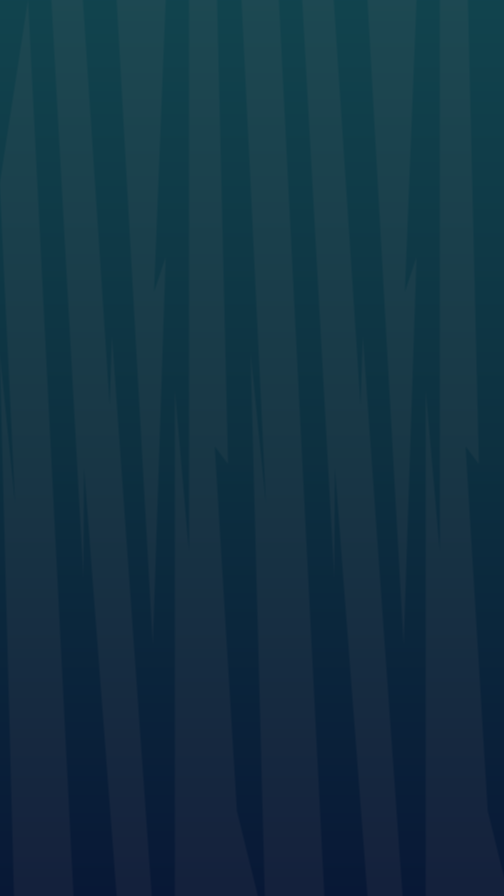
Reproduce this background procedurally as a Shadertoy shader.

```glsl
// A dim underwater forest: pale, splintered trunks over a teal-to-navy gradient.
// Each trunk is the signed span between two jagged edges; edges are chains of
// straight runs that may turn back upward, and the group of trunks repeats.

const vec3 TOP_TEAL    = vec3(0.068, 0.264, 0.304);
const vec3 MIDDLE_BLUE = vec3(0.050, 0.190, 0.252);
const vec3 BOTTOM_NAVY = vec3(0.032, 0.094, 0.211);
const vec3 TRUNK_HAZE  = vec3(0.600, 0.500, 0.500);
const float HAZE_AMOUNT = 0.083;
const float EDGE_WIDTH = 0.0042;   // soft edge, in canvas widths
const float GROUP_WIDTH = 0.4977;
const int GROUP_COUNT = 2;

// Coverage to the right of one straight run: positive going down, negative going up
float run(vec2 p, vec2 a, vec2 b) {
    vec2 span = (b - a) * vec2(1.0, iResolution.y / iResolution.x);
    float edgeX = mix(a.x, b.x, (p.y - a.y) / (b.y - a.y));
    float dist = (p.x - edgeX) * abs(span.y) / length(span);
    float softness = max(EDGE_WIDTH, 1.0 / iResolution.x);
    float rows = step(a.y, p.y) - step(b.y, p.y);
    return rows * clamp(dist / softness + 0.5, 0.0, 1.0);
}

// An edge with one splinter: down to the notch, up to the tip, then down again
float splinteredEdge(vec2 p, vec2 start, vec2 notch, vec2 tip, vec2 end) {
    return run(p, start, notch) + run(p, notch, tip) + run(p, tip, end);
}

// Broad trunk; the outermost one has a slanted cut at its top
float broadTrunk(vec2 p, bool outermost) {
    vec2 start = vec2(outermost ? 0.0556 : -0.0185, 0.0);
    vec2 shoulder = vec2(-0.0005, 0.205);
    float left = run(p, start, shoulder)
        + splinteredEdge(p, shoulder, vec2(0.030, 0.563), vec2(-0.0005, 0.394), vec2(0.0278, 1.0));
    return left - run(p, vec2(0.0556, 0.0), vec2(0.1458, 1.0));
}

// Leaning trunk with a splinter on both sides
float leaningTrunk(vec2 p) {
    float left = splinteredEdge(p, vec2(0.102, 0.0), vec2(0.1655, 0.644),
                                   vec2(0.1667, 0.521), vec2(0.2315, 1.0));
    float right = splinteredEdge(p, vec2(0.1644, 0.0), vec2(0.2176, 0.452),
                                    vec2(0.2222, 0.375), vec2(0.301, 1.0));
    return left - right;
}

// Hanging spike that closes to a point
float hangingSpike(vec2 p) {
    vec2 point = vec2(0.3032, 0.720);
    float left = run(p, vec2(0.2315, 0.0), point);
    float right = splinteredEdge(p, vec2(0.3287, 0.0), vec2(0.3056, 0.326),
                                    vec2(0.3287, 0.287), point);
    return left - right;
}

// Upright trunk with a flared foot
float uprightTrunk(vec2 p) {
    vec2 ankle = vec2(0.470, 0.905);
    float left = splinteredEdge(p, vec2(0.375, 0.0), vec2(0.375, 0.616),
                                   vec2(0.347, 0.436), vec2(0.347, 1.0));
    float right = splinteredEdge(p, vec2(0.4306, 0.0), vec2(0.4525, 0.518),
                                    vec2(0.426, 0.498), ankle);
    return left - right - run(p, ankle, vec2(0.5116, 1.0));
}

void mainImage(out vec4 fragColor, in vec2 fragCoord) {
    // Canvas fractions, with depth measured downward from the top
    vec2 p = fragCoord / iResolution.xy;
    p.y = 1.0 - p.y;

    // Water gradient
    vec3 color = p.y < 0.5 ? mix(TOP_TEAL, MIDDLE_BLUE, p.y * 2.0)
                           : mix(MIDDLE_BLUE, BOTTOM_NAVY, p.y * 2.0 - 1.0);

    // Repeated group of trunks
    float trunks = 0.0;
    for (int i = 0; i < GROUP_COUNT; i++) {
        vec2 q = p - vec2(float(i) * GROUP_WIDTH, 0.0);
        trunks += broadTrunk(q, i == 0) + leaningTrunk(q) + hangingSpike(q) + uprightTrunk(q);
    }
    color = mix(color, TRUNK_HAZE, HAZE_AMOUNT * clamp(trunks, 0.0, 1.0));

    fragColor = vec4(color, 1.0);
}
```
